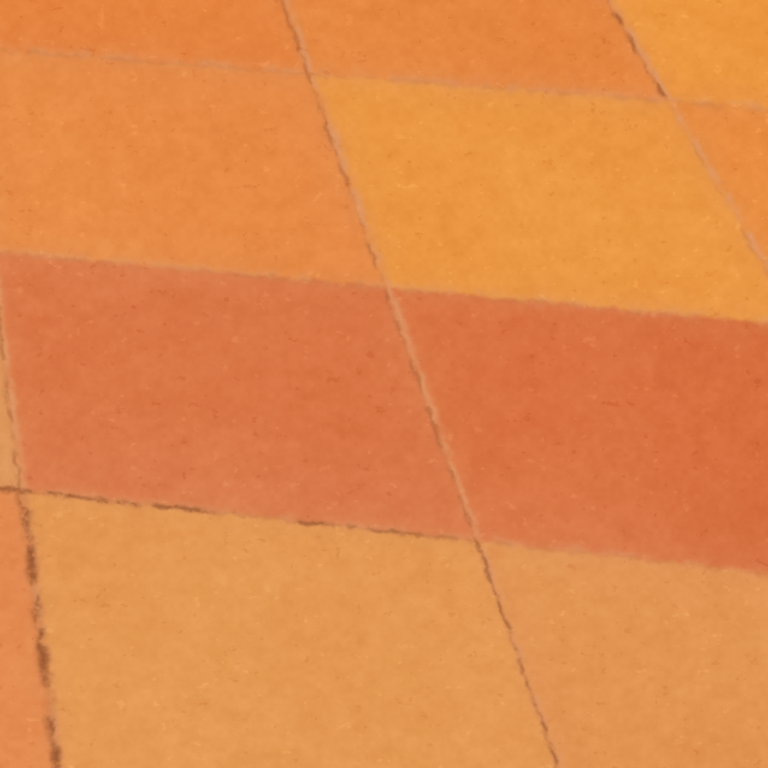
This texture is drawn by a three.js fragment shader. Its source:

```glsl
// Terracotta floor tiles seen at a slant: four rows by four partly cropped columns.
// A projective map turns the canvas into tile units; joints are signed distances
// to the nearest grid line, and hashed value noise adds grain, blotches and wear.
varying vec2 vUv;

float hash(vec2 p) {
  vec3 q = fract(vec3(p.xyx) * 0.1031);
  q += dot(q, q.yzx + 33.33);
  return fract((q.x + q.y) * q.z);
}

float noise(vec2 p) {
  vec2 i = floor(p), f = fract(p);
  f = f * f * (3.0 - 2.0 * f);
  return mix(mix(hash(i), hash(i + vec2(1.0, 0.0)), f.x),
             mix(hash(i + vec2(0.0, 1.0)), hash(i + vec2(1.0, 1.0)), f.x), f.y);
}

float fbm(vec2 p) {
  float sum = 0.0, gain = 0.5;
  for (int i = 0; i < 4; i++) {
    sum += gain * noise(p);
    p = mat2(1.6, 1.2, -1.2, 1.6) * p + 17.1;
    gain *= 0.5;
  }
  return sum / 0.9375;
}

// Soft-edged step at a grid line
float past(float line, float x) {
  return smoothstep(line - 0.016, line + 0.016, x);
}

// Stack of four tile colours, bottom to top
vec3 column(vec3 a, vec3 b, vec3 c, vec3 d, float v) {
  return mix(mix(mix(a, b, past(0.0, v)), c, past(1.0, v)), d, past(2.0, v));
}

// Blurred stroke centred on a line
float stroke(float d, float width) {
  return exp(-d * d / (width * width));
}

void main() {
  vec2 p = vUv;

  // Crumbly edges, then canvas to tile units
  vec2 q = p + 0.008 * (vec2(fbm(p * 90.0), fbm(p * 90.0 + 40.0)) - 0.5);
  float depth = 1.0 + 0.03 * q.x - 0.23 * q.y;
  float tileWidth = 0.652 - 0.228 * q.y;
  float u = (q.x - 0.729 + 0.358 * q.y) / tileWidth;
  float v = 2.753 * (q.y - 0.365 + 0.111 * q.x) / depth;

  // Tile colours by column
  vec3 edgeCol = column(vec3(0.89, 0.54, 0.31), vec3(0.87, 0.58, 0.34),
                        vec3(0.90, 0.55, 0.30), vec3(0.90, 0.51, 0.25), v);
  vec3 leftCol = column(vec3(0.893, 0.598, 0.325), vec3(0.852, 0.46, 0.275),
                        vec3(0.904, 0.543, 0.275), vec3(0.90, 0.515, 0.25), v);
  vec3 midCol = column(vec3(0.885, 0.582, 0.325), vec3(0.85, 0.443, 0.257),
                       vec3(0.92, 0.592, 0.262), vec3(0.90, 0.53, 0.255), v);
  vec3 rightCol = column(vec3(0.88, 0.57, 0.32), vec3(0.84, 0.42, 0.23),
                         vec3(0.91, 0.55, 0.25), vec3(0.925, 0.59, 0.25), v);
  vec3 color = mix(edgeCol, leftCol, past(-1.0, u));
  color = mix(mix(color, midCol, past(0.0, u)), rightCol, past(1.0, u));

  // Red row deepens to the right and pales toward its lower rim
  float redRow = past(0.0, v) * (1.0 - past(1.0, v));
  color -= redRow * smoothstep(0.75, 1.05, p.x) * vec3(0.015, 0.025, 0.025);
  color += redRow * (1.0 - smoothstep(0.0, 0.5, v)) * vec3(0.0, 0.015, 0.02);

  // Broad blotches and soft mottling
  color += (fbm(p * 7.0 + 3.0) - 0.5) * vec3(0.02, 0.04, 0.03);
  color += (fbm(p * vec2(45.0, 60.0)) - 0.5) * vec3(0.035, 0.045, 0.045);

  // Signed canvas distances to the nearest joints
  float lineU = clamp(floor(u + 0.5), -1.0, 1.0);
  float lineV = clamp(floor(v + 0.5), 0.0, 2.0);
  float dU = (u - lineU) * tileWidth * 0.94;
  float dV = (v - lineV) * depth / (2.753 + 0.23 * v);

  // Dusty haze that softens the tile rims
  vec3 dust = vec3(0.86, 0.56, 0.36);
  float rim = max(exp(-abs(dU) * 45.0), exp(-abs(dV) * 45.0));
  color = mix(color, dust, rim * (0.1 + 0.35 * fbm(p * 60.0)));

  // Pale mortar, worn to patches; the crosswise joints nearly vanish
  float wear = smoothstep(0.25, 0.7, fbm(p * 48.0 + 9.0));
  float upright = stroke(dU - 0.001, 0.0055) * (0.2 + 0.6 * wear);
  float across = stroke(dV - 0.002, 0.006) * 0.45 * wear;
  color = mix(color, dust + vec3(0.01, 0.03, 0.04), max(upright, across));

  // Dark gaps: strongest at lower left, crumbled elsewhere
  float below = 1.0 - past(0.0, v);
  float gapU = mix(0.38, 0.6, below);
  if (lineU < -0.5) gapU = mix(0.4, 0.9, below);
  if (lineU > 0.5) gapU = mix(0.15, 0.65, past(2.0, v));
  float gapV = lineV < 0.5 ? 0.1 + 0.65 * (1.0 - smoothstep(0.4, 0.72, p.x)) : 0.12;
  float broken = smoothstep(0.32, 0.66, fbm(p * 52.0 + 21.0));
  float thick = lineU < -0.5 ? 0.0035 + 0.003 * below : 0.0033;
  float gap = max(stroke(dU + 0.0045 - 0.0025 * below, thick) * gapU,
                  stroke(dV + 0.001, 0.0036) * gapV);
  color = mix(color, vec3(0.56, 0.31, 0.17), gap * (0.15 + 0.75 * broken));

  // Fine grain with faint pits and pale flecks
  color += (fbm(p * 130.0) - 0.5) * vec3(0.03, 0.035, 0.03);
  float speck = fbm(p * vec2(75.0, 95.0) + 5.0);
  color -= smoothstep(0.72, 0.86, speck) * vec3(0.03, 0.04, 0.03);
  color += (1.0 - smoothstep(0.14, 0.28, speck)) * vec3(0.025, 0.035, 0.03);

  gl_FragColor = vec4(clamp(color, 0.0, 1.0), 1.0);
}
```
